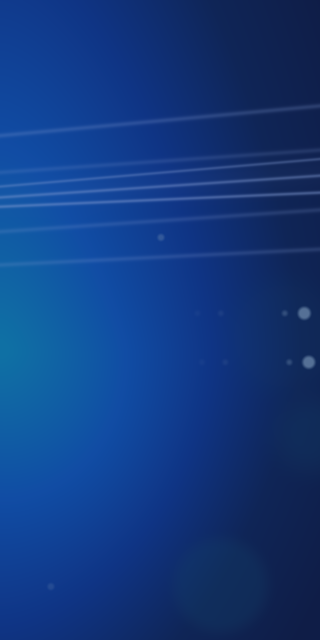
A Shadertoy shader for this background:

```glsl
// Deep blue backdrop with a teal side glow, fine slanted light streaks and soft bokeh dots.

const vec3 NAVY  = vec3(0.06, 0.115, 0.28);
const vec3 INDIGO = vec3(0.06, 0.145, 0.34);
const vec3 ROYAL = vec3(0.06, 0.205, 0.52);
const vec3 AZURE = vec3(0.065, 0.30, 0.645);
const vec3 TEAL  = vec3(0.06, 0.44, 0.645);
const vec3 HAZE  = vec3(0.07, 0.28, 0.43);
const vec3 STREAK = vec3(0.50, 0.60, 0.82);
const vec3 DOT   = vec3(0.46, 0.57, 0.70);

// Five colour ramp, t from 0 to 1
vec3 blueRamp(float t) {
    float s = clamp(t, 0.0, 1.0) * 4.0;
    vec3 c = mix(NAVY, INDIGO, clamp(s, 0.0, 1.0));
    c = mix(c, ROYAL, clamp(s - 1.0, 0.0, 1.0));
    c = mix(c, AZURE, clamp(s - 2.0, 0.0, 1.0));
    return mix(c, TEAL, clamp(s - 3.0, 0.0, 1.0));
}

float gaussian(float d, float width) {
    return exp(-d * d / (width * width));
}

// Brightness of the glow that leaves the left edge
float sideGlow(vec2 p, float centerY) {
    float dy = p.y - centerY;
    float rise = abs(dy) * (dy > 0.0 ? 0.40 : 0.58);
    float reach = 0.80 * pow(max(p.x, 0.0), 1.1);
    float d = pow(pow(reach, 1.5) + pow(rise, 1.5), 0.667);
    float lobe = gaussian(length((p - vec2(0.32, 0.62)) * vec2(1.0, 0.8)), 0.30);
    return 1.0 - d + 0.06 * lobe;
}

float disc(vec2 p, vec2 center, float radius, float blur) {
    return 1.0 - smoothstep(radius - blur, radius + blur, length(p - center));
}

// Straight streak running from height ends.x at the left to ends.y at the right
float streak(vec2 p, vec2 ends, float width) {
    return gaussian(p.y - mix(ends.x, ends.y, p.x), width);
}

void mainImage(out vec4 fragColor, in vec2 fragCoord) {
    // Width spans 0..1, height spans 0..2
    vec2 p = fragCoord / iResolution.xy * vec2(1.0, 2.0);
    vec3 color = blueRamp(sideGlow(p, 0.906));

    // Large dim bokeh
    color = mix(color, HAZE, 0.25 * disc(p, vec2(0.69, 0.17), 0.145, 0.035));
    color = mix(color, HAZE, 0.23 * disc(p, vec2(0.98, 0.64), 0.11, 0.07));
    color = mix(color, HAZE, 0.12 * disc(p, vec2(0.89, 0.95), 0.17, 0.06));

    // Streaks: left height, right height, strength, width
    const vec4 streaks[7] = vec4[7](
        vec4(1.576, 1.669, 0.24, 0.0075),
        vec4(1.461, 1.531, 0.17, 0.0075),
        vec4(1.417, 1.503, 0.34, 0.0050),
        vec4(1.383, 1.451, 0.42, 0.0055),
        vec4(1.354, 1.398, 0.46, 0.0055),
        vec4(1.276, 1.344, 0.19, 0.0075),
        vec4(1.172, 1.221, 0.20, 0.0075));
    for (int i = 0; i < 7; i++) {
        vec4 s = streaks[i];
        color = mix(color, STREAK, s.z * streak(p, s.xy, s.w));
    }
    // Faint veil between the brightest streaks
    color = mix(color, STREAK, 0.035 * streak(p, vec2(1.39, 1.46), 0.045));

    // Two matching rows of dots: x, radius, strength
    const vec3 dots[4] = vec3[4](
        vec3(0.951, 0.019, 0.68), vec3(0.890, 0.008, 0.34),
        vec3(0.690, 0.008, 0.12), vec3(0.617, 0.008, 0.07));
    for (int row = 0; row < 2; row++) {
        vec2 q = p - float(row) * vec2(0.014, -0.153);
        for (int i = 0; i < 4; i++) {
            vec3 d = dots[i];
            color = mix(color, DOT, d.z * disc(q, vec2(d.x, 1.021), d.y, 0.007));
        }
    }

    // Lone dots
    color = mix(color, DOT, 0.34 * disc(p, vec2(0.503, 1.258), 0.010, 0.006));
    color = mix(color, DOT, 0.20 * disc(p, vec2(0.159, 0.167), 0.010, 0.006));

    fragColor = vec4(color, 1.0);
}
```
